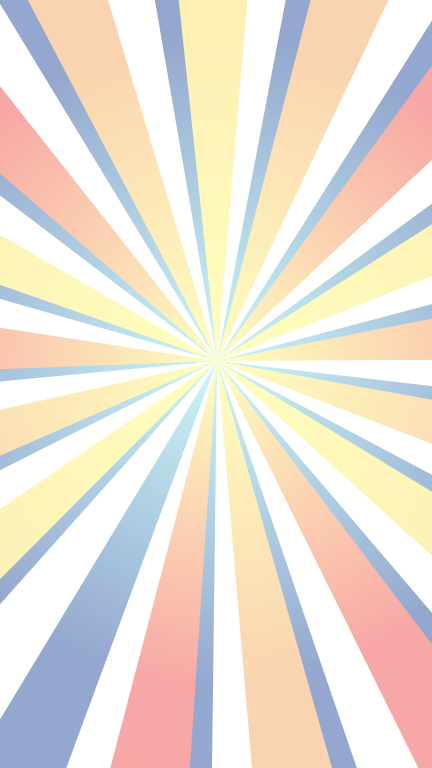
Give the GLSL for this background, as a Shadertoy shader.

```glsl
// Pastel sunburst: coloured rays with blue shadow edges fanning out over white.

// Start angle of each ray in degrees, counter-clockwise from the right
const float RAY_START[17] = float[17](
    0.3, 21.6, 43.1, 64.6, 85.2, 106.8, 128.3, 149.8, 171.3,
    192.7, 214.3, 238.8, 255.3, 274.9, 296.3, 317.8, 338.9);

// Ray tint: 0 yellow, 1 orange, 2 coral, 3 blue
const float RAY_TINT[17] = float[17](
    1.6, 0.0, 2.0, 1.0, 0.0, 1.0, 2.0, 0.0, 2.0,
    1.0, 0.0, 3.0, 2.0, 1.0, 2.0, 0.0, 1.0);

// Smoothed coverage of the wedge from angle 0 to width
float wedge(float angle, float width, float sharpness) {
    return clamp(angle * sharpness + 0.5, 0.0, 1.0)
         - clamp((angle - width) * sharpness + 0.5, 0.0, 1.0);
}

// Pale yellow core running out to the warm tint
vec3 warmColor(float tint, float glow) {
    vec3 outer = mix(vec3(0.99, 0.94, 0.71), vec3(0.98, 0.83, 0.69), min(tint, 1.0));
    outer = mix(outer, vec3(0.97, 0.66, 0.65), clamp(tint - 1.0, 0.0, 1.0));
    return mix(vec3(1.0, 1.0, 0.75), outer, glow);
}

void mainImage(out vec4 fragColor, in vec2 fragCoord) {
    vec2 p = (fragCoord - vec2(0.5025, 0.53) * iResolution.xy) / iResolution.y;
    float radius = length(p);
    float angle = atan(p.y, p.x + 1e-6);
    float sharpness = radius * iResolution.y;

    // Radial gradients shared by all rays
    float glow = clamp(radius / 0.42, 0.0, 1.0);
    vec3 blue = mix(vec3(0.80, 0.97, 0.97), vec3(0.58, 0.66, 0.81), glow);

    const vec3 white = vec3(1.0);
    vec3 color = white;

    for (int i = 0; i < 17; i++) {
        float start = radians(RAY_START[i]);
        float offset = mod(angle - start + 3.14159, 6.28318) - 3.14159;
        bool isBlue = RAY_TINT[i] > 2.5;
        float width = radians(10.87);

        // Main ray
        vec3 rayColor = isBlue ? blue : warmColor(RAY_TINT[i], glow);
        color += wedge(offset, width, sharpness) * (rayColor - white);

        // Narrow blue edge beside each warm ray
        if (!isBlue) {
            float edge = radians(3.43 + 0.35 * cos(start - 0.87));
            color += wedge(offset - width, edge, sharpness) * (blue - white);
        }
    }

    fragColor = vec4(clamp(color, 0.0, 1.0), 1.0);
}
```
